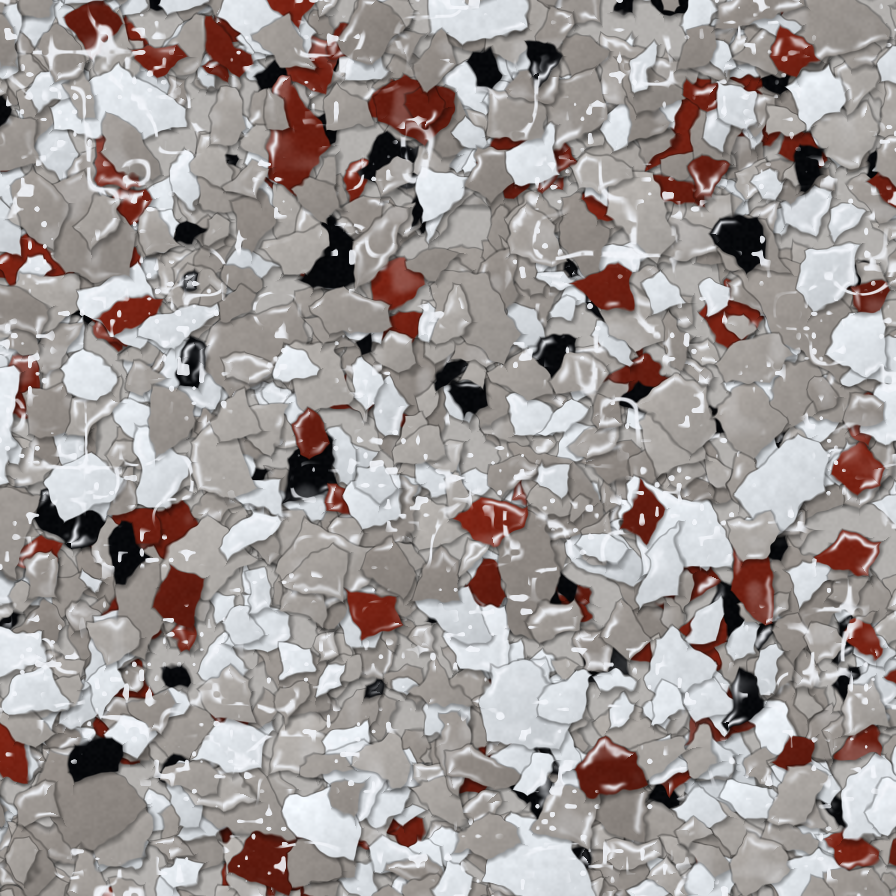
Write a three.js fragment shader that draws this texture.

```glsl
#define LAYERS 7
#define SIDES 6
#define COARSEST 8.0
#define PRESENCE 0.72
#define EDGE 0.0014
#define SHADOW 0.36
#define GLOSS 0.9
#define RED_SHARE 0.105
#define BLACK_SHARE 0.07
#define WHITE_SHARE 0.26
#define LIGHT vec2(-0.6, 0.8)

varying vec2 vUv;

const vec3 RESIN = vec3(0.70, 0.69, 0.68);
const vec3 GREY_DARK = vec3(0.545, 0.52, 0.50);
const vec3 GREY_LIGHT = vec3(0.69, 0.675, 0.66);
const vec3 WHITE = vec3(0.86, 0.88, 0.90);
const vec3 RED = vec3(0.42, 0.12, 0.07);
const vec3 BLACK = vec3(0.025, 0.03, 0.04);
const vec3 SHINE = vec3(0.95, 0.96, 0.98);

vec4 hash4(vec3 p) {
  vec4 q = fract(p.xyzx * vec4(0.1031, 0.1030, 0.0973, 0.1099));
  q += dot(q, q.wzxy + 33.33);
  return fract((q.xxyz + q.yzzw) * q.zywx);
}

// Four independent channels of value noise
vec4 noise4(vec2 p, float seed) {
  vec2 i = floor(p), f = fract(p);
  f = f * f * (3.0 - 2.0 * f);
  vec4 low = mix(hash4(vec3(i, seed)), hash4(vec3(i + vec2(1.0, 0.0), seed)), f.x);
  vec4 high = mix(hash4(vec3(i + vec2(0.0, 1.0), seed)), hash4(vec3(i + 1.0, seed)), f.x);
  return mix(low, high, f.y);
}

// Signed distance to an irregular, elongated polygon and its outward normal
float chip(vec2 v, vec3 key, float radius, float axis, out vec2 normal) {
  float d = -10.0;
  normal = vec2(0.0);
  for (int k = 0; k < SIDES; k++) {
    vec4 h = hash4(key + vec3(0.0, 0.0, float(k) + 3.0));
    float angle = axis + (float(k) + 0.8 * (h.x - 0.5)) * 6.28319 / float(SIDES);
    vec2 dir = vec2(cos(angle), sin(angle));
    float reach = radius * mix(0.6, 1.2, h.y) * (1.0 + 0.3 * cos(2.0 * (angle - axis)));
    float side = dot(v, dir) - reach;
    if (side > d) {
      d = side;
      normal = dir;
    }
  }
  return max(d, length(v) - 0.95);
}

vec3 chipColor(float pick, float tone) {
  if (pick < RED_SHARE) return RED * mix(0.85, 1.15, tone);
  pick -= RED_SHARE;
  if (pick < BLACK_SHARE) return BLACK;
  pick -= BLACK_SHARE;
  if (pick < WHITE_SHARE) return WHITE * mix(0.94, 1.04, tone);
  return mix(GREY_DARK, GREY_LIGHT, tone);
}

// Paints one scattered layer of chips over the colour below
vec3 paintLayer(vec3 col, vec2 p, float layer) {
  float scale = COARSEST + 3.0 * mod(layer * 2.0, 5.0);
  float seed = layer * 20.0 + 5.0;
  vec4 rough = noise4(p * 38.0, seed);
  vec4 fine = noise4(p * 115.0, seed + 1.0);
  vec2 warped = p + 0.011 * (rough.xy - 0.5) + 0.005 * (fine.xy - 0.5);
  vec2 q = warped * scale + layer * vec2(17.3, 11.7) + 3.0;
  float patches = smoothstep(0.48, 0.72, rough.z);
  float sheen = smoothstep(0.6, 0.95, rough.w);

  for (int y = -1; y <= 1; y++) {
    for (int x = -1; x <= 1; x++) {
      vec2 cell = floor(q) + vec2(float(x), float(y));
      vec4 place = hash4(vec3(cell, seed));
      vec4 look = hash4(vec3(cell, seed + 1.0));
      vec2 v = q - cell - 0.5 - 0.8 * (place.xy - 0.5);
      if (place.w > PRESENCE || dot(v, v) > 1.1) continue;

      bool isBlack = look.x > RED_SHARE && look.x < RED_SHARE + BLACK_SHARE;
      float radius = mix(0.25, 0.52, place.z) * (isBlack ? 0.75 : 1.0);
      vec2 normal;
      float d = chip(v, vec3(cell, seed), radius, look.z * 6.28319, normal) / scale;
      float facing = dot(normal, LIGHT);

      // Contact shadow, wider on the side away from the light
      float spread = 0.003 + 0.006 * max(-facing, 0.0);
      col *= 1.0 - SHADOW * (1.0 - smoothstep(0.0, spread, d));

      // Tilted face with a glossy rim
      vec3 face = chipColor(look.x, look.y);
      face *= 1.0 + 0.12 * dot(v, LIGHT) + 0.05 * (fine.z - 0.5);
      face = mix(face, SHINE, 0.22 * sheen * step(0.5, look.w));
      float band = (d + 0.0055) / 0.003;
      float rim = exp(-band * band) * smoothstep(0.1, 0.8, abs(facing + 0.15));
      face = mix(face, SHINE, GLOSS * rim * patches * step(0.35, look.w));
      col = mix(col, face, 1.0 - smoothstep(-EDGE, EDGE, d));
    }
  }
  return col;
}

// Curled reflections and sparkles on the clear coat
float coatGloss(vec2 p) {
  vec4 bend = noise4(p * 26.0, 301.0);
  vec4 area = noise4(p * 15.0, 302.0);
  vec4 speck = noise4(p * 120.0, 303.0);
  float streak = 1.0 - smoothstep(0.02, 0.07, abs(bend.x - 0.5));
  streak *= smoothstep(0.6, 0.75, area.x) * smoothstep(0.3, 0.55, speck.y);
  float sparkle = smoothstep(0.76, 0.86, speck.x) * smoothstep(0.55, 0.7, bend.y);
  return max(streak, sparkle);
}

void main() {
  vec3 col = RESIN;
  for (int i = 0; i < LAYERS; i++) col = paintLayer(col, vUv, float(i));
  col = mix(col, SHINE, GLOSS * coatGloss(vUv));
  col += 0.025 * (noise4(vUv * 300.0, 401.0).x - 0.5);
  gl_FragColor = vec4(clamp(col, 0.0, 1.0), 1.0);
}
```
